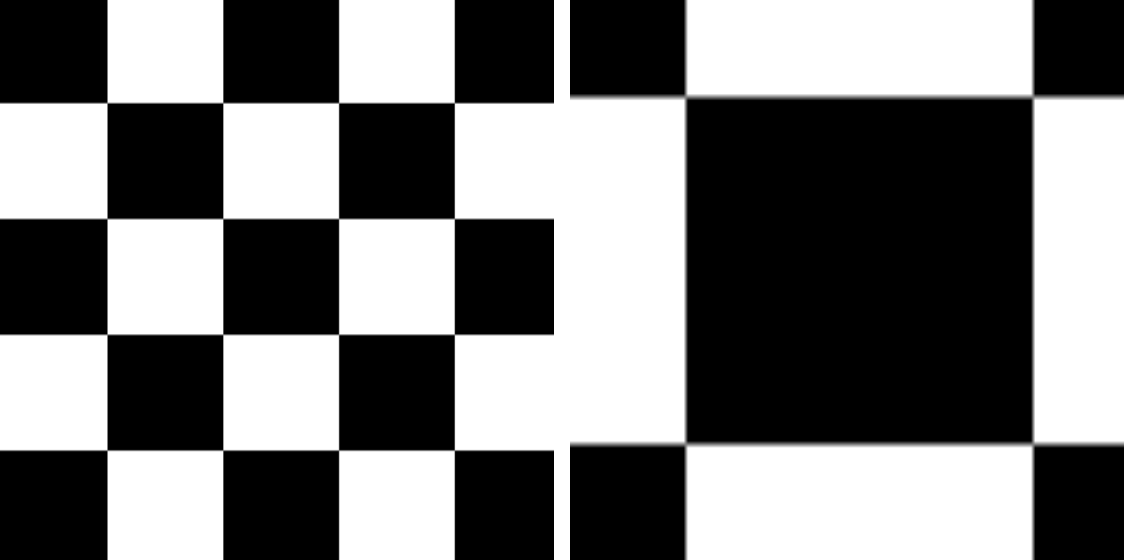
Left, the full canvas; right, a detail of the centre.
Reproduce this pattern procedurally as a WebGL 2 fragment shader.

```glsl
#version 300 es
precision highp float;

uniform vec2 u_resolution;
out vec4 outColor;

const vec3 BLACK = vec3(0.0);
const vec3 WHITE = vec3(1.0);

// Lengths as fractions of the canvas height
const float CELL_SIZE = 0.20674;
const vec2 GRID_ORIGIN = vec2(0.1920, 0.1954);
const vec2 EDGE_SOFTNESS = vec2(0.0013, 0.0021);

// Square wave of unit cells, -1 or +1, ramping through zero at each edge
float softSquareWave(float t, float halfWidth) {
    float side = 1.0 - 2.0 * mod(floor(t), 2.0);
    float edgeDistance = 0.5 - abs(fract(t) - 0.5);
    return side * clamp(edgeDistance / halfWidth, 0.0, 1.0);
}

// 0 on even cells, 1 on odd cells, grey along the seams
float checker(vec2 cell, vec2 halfWidth) {
    float columns = softSquareWave(cell.x, halfWidth.x);
    float rows = softSquareWave(cell.y, halfWidth.y);
    return 0.5 - 0.5 * columns * rows;
}

void main() {
    vec2 position = gl_FragCoord.xy / u_resolution.y;
    vec2 cell = (position - GRID_ORIGIN) / CELL_SIZE;

    // Keep the ramp at least one pixel wide on small canvases
    vec2 halfWidth = max(EDGE_SOFTNESS, vec2(0.5 / u_resolution.y)) / CELL_SIZE;

    outColor = vec4(mix(BLACK, WHITE, checker(cell, halfWidth)), 1.0);
}
```
